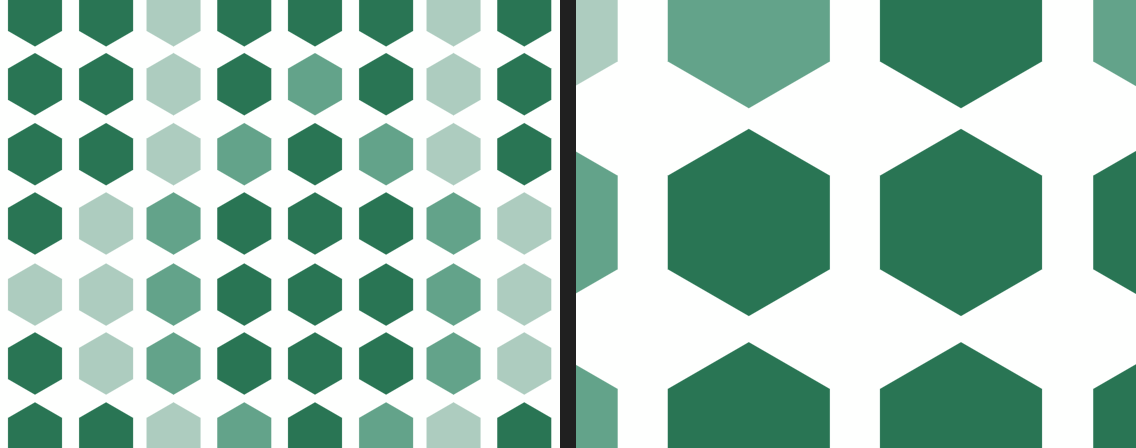
Left, the full canvas; right, a detail of the centre.
Write a WebGL 1 fragment shader that draws this pattern.

```glsl
precision highp float;
// Grid of pointy-top green hexagons, tinted in mirrored nested rings on white.

uniform vec2 u_resolution;

const float COLUMNS = 8.0;
const float ROW_PITCH = 0.9974;    // relative to the column pitch
const float FIRST_ROW = 0.2083;    // centre of the top row below the top edge
const float APOTHEM = 0.386;

const vec3 PAPER = vec3(0.995, 1.0, 0.995);
const vec3 DARK  = vec3(0.16, 0.46, 0.33);
const vec3 MID   = vec3(0.39, 0.64, 0.54);
const vec3 LIGHT = vec3(0.68, 0.80, 0.75);

// Signed distance to a regular hexagon with vertical sides.
float hexagon(vec2 p, float apothem) {
  p = abs(p);
  return max(p.x, dot(p, vec2(0.5, 0.8660))) - apothem;
}

// Entry of a four-step cycle at an integer index.
float cycle4(vec4 steps, float index) {
  vec4 hit = 1.0 - step(0.5, abs(vec4(0.0, 1.0, 2.0, 3.0) - mod(index, 4.0)));
  return dot(steps, hit);
}

// Uneven spacing that recurs every four columns and rows.
vec2 spacingOffset(vec2 cell) {
  return vec2(cycle4(vec4(0.0, 1.5, -2.0, -1.0), cell.x),
              cycle4(vec4(1.0, -0.25, 0.0, -0.75), cell.y)) / 96.0;
}

// One when two whole numbers agree, otherwise zero.
float same(float a, float b) {
  return 1.0 - step(0.5, abs(a - b));
}

// Tint from the column and row distance to the centre of the rings.
vec3 ringColor(vec2 d) {
  float midRing = same(d.x, min(2.0, 3.0 - d.y));
  float lightRing = same(d.x, 3.0 - step(1.5, d.y));
  float sideTip = same(d.x, 4.0) * same(d.y, 0.0);
  vec3 color = mix(DARK, MID, midRing);
  return mix(color, LIGHT, max(lightRing, sideTip));
}

void main() {
  // One unit is one column; y runs down from the top edge.
  float pixel = COLUMNS / u_resolution.x;
  vec2 p = vec2(gl_FragCoord.x, u_resolution.y - gl_FragCoord.y) * pixel;

  // Cell index and position relative to its hexagon.
  vec2 pitch = vec2(1.0, ROW_PITCH);
  vec2 origin = vec2(0.5, FIRST_ROW);
  vec2 cell = floor((p - origin) / pitch + 0.5);
  vec2 local = p - origin - cell * pitch - spacingOffset(cell);

  // Smooth fill over the paper.
  float edge = hexagon(local, APOTHEM);
  float fill = 1.0 - smoothstep(-0.75 * pixel, 0.75 * pixel, edge);
  vec3 tint = ringColor(abs(cell - 4.0));
  gl_FragColor = vec4(mix(PAPER, tint, fill), 1.0);
}
```
